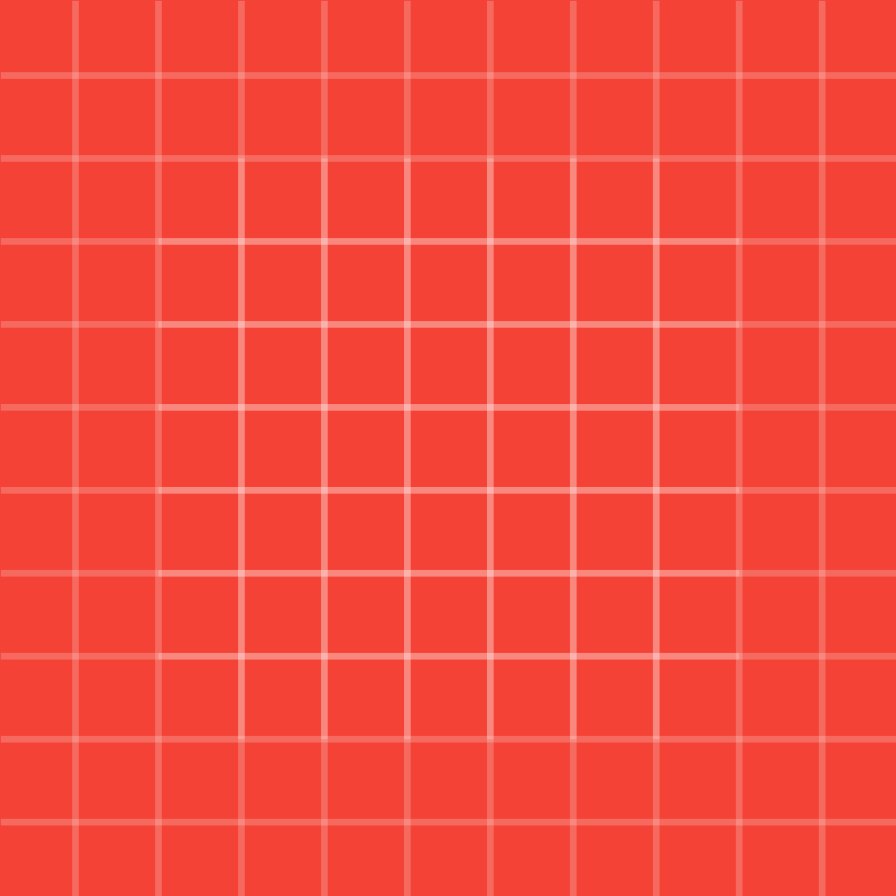
Write a Shadertoy shader that draws this pattern.

```glsl
// Red square grid of faint white lines, with a brighter inset grid in the middle.

const vec3  BASE_COLOR = vec3(0.957, 0.263, 0.212);
const vec3  LINE_COLOR = vec3(1.0);
const float LINE_ALPHA = 0.2;    // opacity of one stroke
const float CANVAS     = 108.0;  // grid units across the canvas
const float SPACING    = 10.0;   // distance between lines
const float FIRST_LINE = 9.0;    // position of the first line
const float LINE_WIDTH = 0.8;
const float SHIFT      = 0.1;    // small offset from the top left corner
const float LAST_OUTER = 9.0;    // outer lines have indices 0 to 9
const vec2  INNER      = vec2(2.0, 7.0);    // first and last inset line index
const vec2  INNER_SPAN = vec2(19.0, 89.0);  // ends of the inset lines

// Antialiased coverage of the interval from span.x to span.y
float interval(float x, vec2 span, float pixel) {
    float inside = min(x - span.x, span.y - x);
    return clamp(inside / pixel + 0.5, 0.0, 1.0);
}

// Parallel strokes at positions across, limited to a span along their length
float strokes(float across, float along, vec2 indices, vec2 span, float pixel) {
    float index = clamp(round((across - FIRST_LINE) / SPACING), indices.x, indices.y);
    float center = FIRST_LINE + index * SPACING;
    vec2 edges = center + 0.5 * LINE_WIDTH * vec2(-1.0, 1.0);
    return interval(across, edges, pixel) * interval(along, span, pixel);
}

// Light let through by the outer and inset strokes of one direction
float transmittance(float across, float along, float pixel) {
    float outer = strokes(across, along, vec2(0.0, LAST_OUTER), vec2(0.0, CANVAS), pixel);
    float inner = strokes(across, along, INNER, INNER_SPAN, pixel);
    return (1.0 - LINE_ALPHA * outer) * (1.0 - LINE_ALPHA * inner);
}

void mainImage(out vec4 fragColor, in vec2 fragCoord) {
    // Grid coordinates, measured from the top left
    vec2 uv = fragCoord / iResolution.xy;
    vec2 p = vec2(uv.x, 1.0 - uv.y) * CANVAS - SHIFT;
    vec2 pixel = CANVAS / iResolution.xy;

    // Overlapping strokes build up, so crossings are brighter
    float baseShare = transmittance(p.x, p.y, pixel.x) * transmittance(p.y, p.x, pixel.y);
    fragColor = vec4(mix(LINE_COLOR, BASE_COLOR, baseShare), 1.0);
}
```
